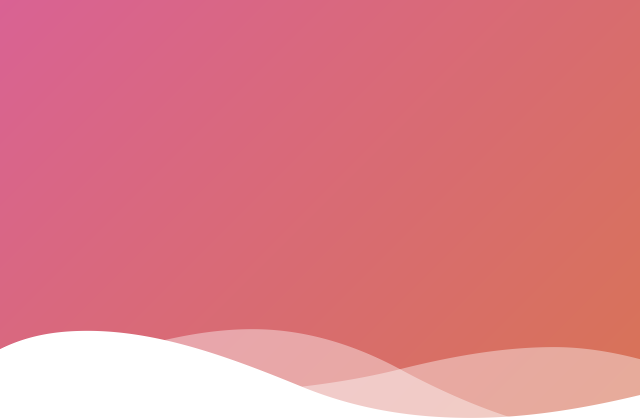
Write a WebGL 2 fragment shader that draws this background.

```glsl
#version 300 es
precision highp float;
// Pink to orange diagonal gradient above three overlapping white waves.
// Each wave crest is a smooth cubic Hermite curve through five knots;
// the two rear waves are translucent, the front one is solid.

uniform vec2 u_resolution;
out vec4 fragColor;

// Cubic between knots a and b, each given as (x, height, slope).
float hermite(vec3 a, vec3 b, float x) {
  float span = b.x - a.x;
  float t = clamp((x - a.x) / span, 0.0, 1.0);
  float s = 1.0 - t;
  return mix(a.y, b.y, t * t * (3.0 - 2.0 * t))
       + span * t * s * (s * a.z - t * b.z);
}

// Height of a crest at x, taken from the segment that holds x.
float crest(vec3 knots[5], float x) {
  float height = knots[0].y;
  for (int i = 0; i < 4; i++) {
    if (x >= knots[i].x) height = hermite(knots[i], knots[i + 1], x);
  }
  return height;
}

// Coverage below a crest, with an edge about one pixel wide.
float below(float height, float y) {
  return clamp((height - y) * u_resolution.y + 0.5, 0.0, 1.0);
}

void main() {
  vec2 uv = gl_FragCoord.xy / u_resolution;

  // Gradient at 45 degrees, from the top left to the bottom right corner
  float aspect = u_resolution.x / u_resolution.y;
  float diagonal = (uv.x * aspect + 1.0 - uv.y) / (aspect + 1.0);
  vec3 color = mix(vec3(0.853, 0.385, 0.578), vec3(0.845, 0.452, 0.335), diagonal);

  // Crests: the middle swell, the right swell and the foreground
  float middle = crest(vec3[5](
    vec3(0.0, 0.06, 0.565), vec3(0.3945, 0.2163, 0.0), vec3(0.625, 0.121, -0.82),
    vec3(0.7943, 0.0079, -0.5), vec3(1.0, -0.05, 0.0)), uv.x);
  float right = crest(vec3[5](
    vec3(0.0, 0.05, 0.08), vec3(0.4714, 0.0794, 0.18), vec3(0.625, 0.121, 0.38),
    vec3(0.8659, 0.1736, 0.0), vec3(1.0, 0.1448, -0.4)), uv.x);
  float front = crest(vec3[5](
    vec3(0.0, 0.1687, 0.76), vec3(0.1367, 0.2123, 0.0), vec3(0.4714, 0.0794, -0.625),
    vec3(0.7357, 0.005, 0.0), vec3(1.0, 0.0595, 0.366)), uv.x);

  // Layers, back to front
  const vec3 white = vec3(1.0);
  color = mix(color, white, 0.4 * below(middle, uv.y));
  color = mix(color, white, 0.4 * below(right, uv.y));
  color = mix(color, white, below(front, uv.y));
  fragColor = vec4(color, 1.0);
}
```
